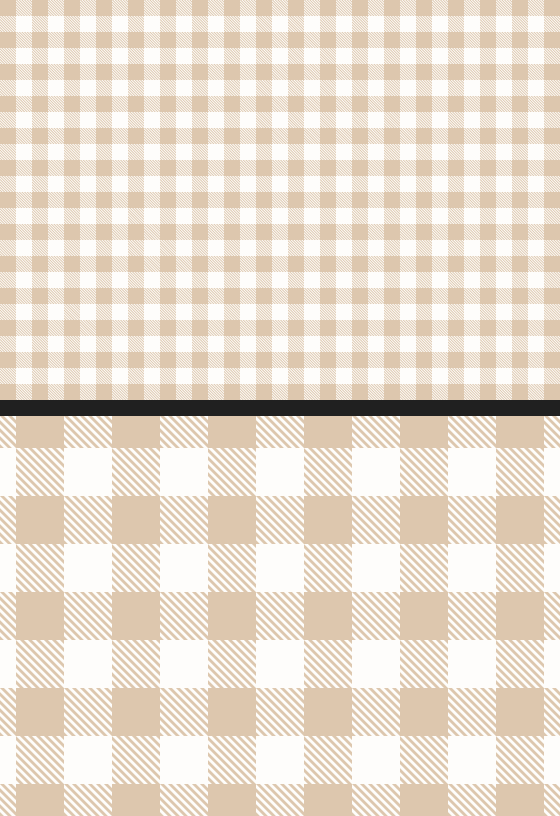
Top: the whole. Bottom: its middle third, enlarged.
Give the GLSL for this pattern, as a Shadertoy shader.

```glsl
// Tan and white gingham: equal bands of warp and weft threads cross in a
// diagonal twill. Each point shows whichever thread lies on top, and a grid
// of samples over the pixel smooths the fine hatching and the band edges.

const vec3 TAN = vec3(0.868, 0.782, 0.682);
const vec3 WHITE = vec3(0.995, 0.993, 0.985);

// 1 where a thread is dyed tan: the first half of every repeat
float dyed(float position) {
    return 1.0 - step(0.5, fract(position));
}

// Twill weave: diagonal ribs alternate between warp and weft on top
float tanThread(vec2 cloth) {
    float warpOnTop = step(0.5, fract((cloth.x + cloth.y) * 12.0));
    return mix(dyed(cloth.y), dyed(cloth.x), warpOnTop);
}

void mainImage(out vec4 fragColor, in vec2 fragCoord) {
    // One unit is one repeat; 12.5 repeats fit the height, about 17.5 the width
    float repeatsPerPixel = 12.5 / iResolution.y;

    // Average the weave over the area of the pixel
    const int GRID = 6;
    float coverage = 0.0;
    for (int j = 0; j < GRID; j++) {
        for (int i = 0; i < GRID; i++) {
            vec2 offset = (vec2(i, j) + 0.5) / float(GRID) - 0.5;
            coverage += tanThread((fragCoord + offset) * repeatsPerPixel);
        }
    }
    coverage /= float(GRID * GRID);

    fragColor = vec4(mix(WHITE, TAN, coverage), 1.0);
}
```
